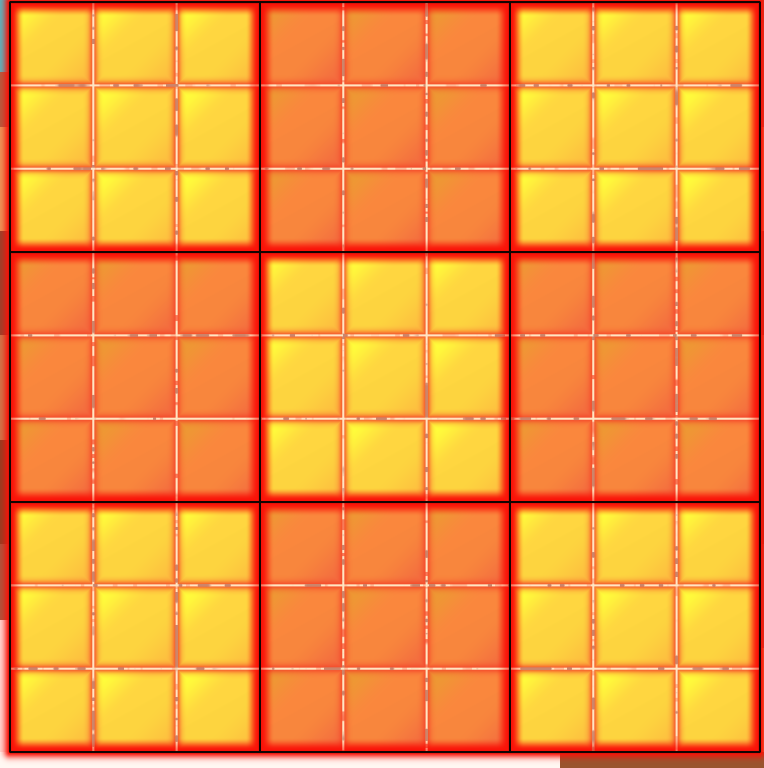
Write a Shadertoy shader that draws this pattern.

```glsl
// A three by three checkerboard of yellow and orange blocks, each split into
// three by three glossy tiles with worn pale seams, a red inner glow and a black
// outline. Distances to seams and frames are measured in block widths.

const float BLOCK_SIZE = 0.3255;              // in canvas heights
const vec2 BOARD_CORNER = vec2(0.0130, 0.0208);
const float BLOCKS = 3.0;
const float TILES = 3.0;
const float OUTLINE_HALF = 0.0042;
const float SEAM_HALF = 0.0042;

const vec3 GLOW_RED = vec3(0.98, 0.07, 0.03);
const vec3 GROOVE_RED = vec3(0.96, 0.27, 0.16);
const vec3 SEAM_CREAM = vec3(1.0, 0.90, 0.76);
const vec3 WORN_PINK = vec3(0.80, 0.52, 0.42);
const vec3 OUTLINE_BLACK = vec3(0.07, 0.02, 0.01);

float hash(vec2 p) {
    return fract(sin(dot(p, vec2(127.1, 311.7))) * 43758.5453);
}

float lineNoise(float x, float seed) {
    float i = floor(x);
    float t = smoothstep(0.0, 1.0, fract(x));
    return mix(hash(vec2(i, seed)), hash(vec2(i + 1.0, seed)), t);
}

// Antialiased coverage of a line from the distance to its centre
float stroke(float dist, float halfWidth, float pixel) {
    return clamp((halfWidth - dist) / pixel + 0.5, 0.0, 1.0);
}

// Diagonal gloss, brightest at the upper left of a tile
vec3 tileColor(vec2 tile, float orange) {
    vec3 light = mix(vec3(1.0, 1.0, 0.23), vec3(0.93, 0.60, 0.20), orange);
    vec3 body = mix(vec3(1.0, 0.84, 0.25), vec3(0.98, 0.53, 0.24), orange);
    vec3 shade = mix(vec3(1.0, 0.74, 0.25), vec3(0.96, 0.42, 0.25), orange);
    float diagonal = 0.5 * (tile.x + 1.0 - tile.y);
    vec3 col = mix(light, body, smoothstep(0.08, 0.40, diagonal));
    col = mix(col, shade, smoothstep(0.58, 1.0, diagonal));
    float facet = smoothstep(-0.02, 0.02, tile.y - 0.25 - 0.55 * tile.x);
    return col * (0.992 + 0.008 * facet);
}

// Pale seam with chipped pink stretches and short gaps
vec3 addSeam(vec3 col, float dist, float along, float seed, float gaps, float pixel) {
    float wear = lineNoise(along * 38.0, seed);
    float chip = smoothstep(0.70, 0.82, wear);
    float gap = gaps * smoothstep(0.24, 0.12, wear);
    float nearFrame = smoothstep(0.0, 0.06, min(along, 1.0 - along));
    vec3 paint = mix(SEAM_CREAM, WORN_PINK, chip);
    float cover = stroke(dist, SEAM_HALF * (1.0 + 0.3 * chip), pixel);
    return mix(col, paint, cover * (1.0 - 0.7 * gap) * mix(0.45, 1.0, nearFrame));
}

vec3 blockColor(vec2 uv, vec2 id, float pixel) {
    float orange = mod(id.x + id.y, 2.0);
    vec2 tile = fract(uv * TILES);
    vec3 col = tileColor(tile, orange);

    // Soft red grooves around every tile
    vec2 edge = (0.5 - abs(tile - 0.5)) / TILES;
    float groove = min(edge.x, edge.y);
    col = mix(col, GROOVE_RED, 0.85 * exp(-pow(groove / 0.015, 2.0)));
    col = mix(col, GROOVE_RED, 0.16 * (1.0 - smoothstep(0.01, 0.045, groove)));

    // Red glow inside the block frame
    vec2 rim = min(uv, 1.0 - uv);
    vec2 fade = smoothstep(vec2(0.004), vec2(0.058), rim);
    col = mix(GLOW_RED, col, fade.x * fade.y);

    // Seams on the inner tile borders only
    vec2 seam = floor(uv * TILES + 0.5);
    vec2 inner = step(0.5, seam) * step(seam, vec2(TILES - 0.5));
    vec2 dist = abs(uv - seam / TILES) + 1.0 - inner;
    float variant = hash(id + 3.0) * 0.4;
    col = addSeam(col, dist.x, uv.y, seam.x + 11.0 + variant, 0.5 + 0.5 * orange, pixel);
    return addSeam(col, dist.y, uv.x, seam.y + 23.0 + variant, 0.4, pixel);
}

// Coloured bands in the thin margin beyond the board
vec3 marginColor(vec2 grid) {
    float band = floor(grid.y * 2.4);
    vec3 warm = mix(vec3(0.55, 0.20, 0.10), vec3(0.98, 0.66, 0.35), hash(vec2(band, 5.0)));
    vec3 side = mix(warm, vec3(0.86, 0.50, 0.52), 0.5 * hash(vec2(band, 9.0)));
    side = mix(side, vec3(0.35, 0.72, 0.76), step(2.72, grid.y) * step(grid.x, 1.0));
    side = mix(side, vec3(1.0, 0.86, 0.84), step(grid.y, 0.53) * step(grid.x, 1.0));
    vec3 floorColor = mix(vec3(1.0, 0.97, 0.95), vec3(0.60, 0.33, 0.18), step(2.2, grid.x));
    return mix(side, floorColor, step(grid.y, 0.0));
}

void mainImage(out vec4 fragColor, in vec2 fragCoord) {
    vec2 grid = (fragCoord / iResolution.y - BOARD_CORNER) / BLOCK_SIZE;
    float pixel = 1.0 / (iResolution.y * BLOCK_SIZE);

    // Board and surrounding margin
    vec2 id = clamp(floor(grid), 0.0, BLOCKS - 1.0);
    vec2 uv = clamp(grid - id, 0.0, 1.0);
    vec2 beyond = max(max(-grid, grid - BLOCKS), 0.0);
    float outside = length(beyond);
    vec3 margin = mix(marginColor(grid), GLOW_RED, exp(-pow(outside / 0.024, 2.0)));
    vec3 col = mix(blockColor(uv, id, pixel), margin, step(0.00001, outside));

    // Black outlines between and around blocks
    vec2 lineDist = abs(grid - clamp(round(grid), 0.0, BLOCKS)) + beyond.yx;
    float outline = stroke(min(lineDist.x, lineDist.y), OUTLINE_HALF, pixel);
    fragColor = vec4(mix(col, OUTLINE_BLACK, outline), 1.0);
}
```
